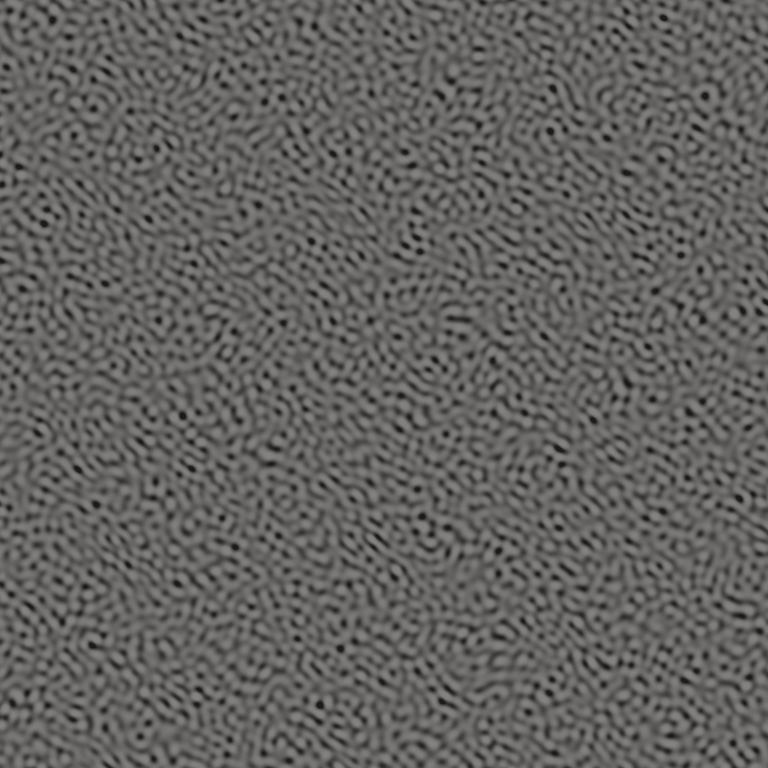
Give the GLSL for this texture, as a WebGL 2 fragment shader.

```glsl
#version 300 es
precision highp float;
// Fine grey pebbled grain with short diagonal ridges and soft dark pits.

uniform vec2 u_resolution;
out vec4 fragColor;

const float PI = 3.14159265;
const int WAVE_COUNT = 80;
const float RIDGE_NORMAL = 0.95;  // main wave direction, in radians
const float DIRECTION_BIAS = 0.3; // 0 is isotropic, 0.5 strongly aligned
const float GRAIN_FREQUENCY = 54.0;
const float FREQUENCY_SPREAD = 22.0;

float hash(float n) {
    return fract(sin(n * 12.9898 + 4.137) * 4375.85);
}

// Slow bending that lets the ridge direction drift across the surface
vec2 bend(vec2 p, float amount) {
    vec2 broad = sin(p.yx * vec2(17.0, 21.0) + vec2(0.7, 2.9));
    vec2 local = sin(p.yx * vec2(43.0, 37.0) + p * 19.0 + vec2(4.1, 1.3));
    return p + amount * (broad + 0.5 * local);
}

// Band-limited relief from layered sines, with zero mean and unit variance
float grain(vec2 p, float frequency, float spread, float direction, float bias) {
    float sum = 0.0;
    for (int i = 0; i < WAVE_COUNT; i++) {
        float id = float(i);
        float turn = (id + hash(id)) / float(WAVE_COUNT) - 0.5;
        float angle = direction + PI * turn - bias * sin(2.0 * PI * turn);
        float offset = hash(id + 101.0) + hash(id + 211.0) - 1.0;
        float cycles = frequency + spread * offset;
        vec2 axis = vec2(cos(angle), sin(angle));
        sum += sin(2.0 * PI * (cycles * dot(p, axis) + hash(id + 307.0)));
    }
    return sum * sqrt(2.0 / float(WAVE_COUNT));
}

// Broad light plateaus and deeper, narrower pits
float shade(float relief, float middle, float contrast, float skew) {
    float h = clamp(relief, -2.7, 3.0);
    return middle + contrast * h - skew * (h * h - 1.0);
}

void main() {
    vec2 p = gl_FragCoord.xy / u_resolution.y;
    float relief = grain(bend(p, 0.006), GRAIN_FREQUENCY, FREQUENCY_SPREAD,
                         RIDGE_NORMAL, DIRECTION_BIAS);
    float tone = shade(relief, 0.386, 0.075, 0.012);
    vec3 warmth = vec3(0.002, -0.002, -0.010);
    fragColor = vec4(tone + warmth, 1.0);
}
```
